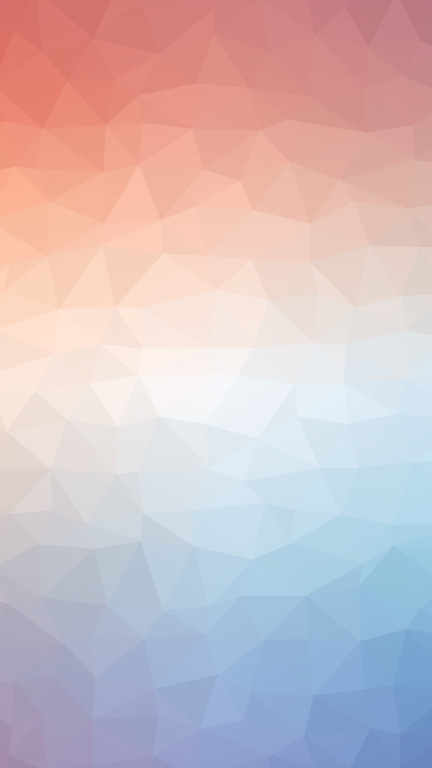
Reproduce this background procedurally as a WebGL 2 fragment shader.

```glsl
#version 300 es
precision highp float;

uniform vec2 u_resolution;
out vec4 fragColor;

const vec2 CELLS = vec2(8.5, 18.0);   // lattice cells across the canvas
const float JITTER = 0.66;            // vertex displacement, in cells
const float FLATNESS = 0.75;          // 0 = smooth gradient, 1 = flat facets
const float TINT = 0.032;             // brightness spread between facets
const int SAMPLES = 2;                // antialiasing samples per axis

// Colour stops from bottom to top (0..255) for three vertical gradients
const int STOPS = 9;
const vec3 LEFT[STOPS] = vec3[STOPS](
    vec3(163, 138, 168), vec3(168, 160, 186), vec3(190, 186, 194),
    vec3(226, 211, 205), vec3(250, 229, 216), vec3(253, 210, 184),
    vec3(249, 172, 140), vec3(230, 122, 104), vec3(212, 110, 104));
const vec3 MIDDLE[STOPS] = vec3[STOPS](
    vec3(146, 160, 207), vec3(156, 183, 219), vec3(180, 208, 227),
    vec3(218, 231, 240), vec3(248, 248, 250), vec3(250, 225, 212),
    vec3(246, 190, 170), vec3(230, 150, 137), vec3(210, 128, 128));
const vec3 RIGHT[STOPS] = vec3[STOPS](
    vec3(108, 138, 194), vec3(116, 162, 208), vec3(148, 198, 223),
    vec3(188, 220, 237), vec3(215, 231, 242), vec3(223, 213, 206),
    vec3(221, 182, 170), vec3(203, 140, 140), vec3(183, 118, 130));

vec2 hash2(vec2 p) {
    vec3 q = fract(p.xyx * vec3(0.1031, 0.1030, 0.0973));
    q += dot(q, q.yzx + 33.33);
    return fract((q.xx + q.yz) * q.zy);
}

// Smooth colour field over the unit canvas
vec3 gradientColor(vec2 uv) {
    uv = clamp(uv, 0.0, 1.0);
    float y = uv.y * float(STOPS - 1);
    int i = min(int(y), STOPS - 2);
    float t = y - float(i);
    vec3 left = mix(LEFT[i], LEFT[i + 1], t);
    vec3 middle = mix(MIDDLE[i], MIDDLE[i + 1], t);
    vec3 right = mix(RIGHT[i], RIGHT[i + 1], t);
    float x = uv.x * 2.0 - 1.0;
    return mix(middle, x < 0.0 ? left : right, abs(x)) / 255.0;
}

// Jittered lattice vertex, in cell units
vec2 latticePoint(vec2 id) {
    return id + (hash2(id + 17.0) - 0.5) * JITTER;
}

float cross2(vec2 a, vec2 b) {
    return a.x * b.y - a.y * b.x;
}

// Containment test for a counter-clockwise triangle
bool inTriangle(vec2 p, vec2 a, vec2 b, vec2 c) {
    return cross2(b - a, p - a) >= 0.0
        && cross2(c - b, p - b) >= 0.0
        && cross2(a - c, p - c) >= 0.0;
}

vec3 facetColor(vec2 p, vec2 center, vec2 seed) {
    vec3 facet = gradientColor(center / CELLS);
    float tint = (hash2(seed).x - 0.5) * TINT;
    return mix(gradientColor(p / CELLS), facet, FLATNESS) + tint;
}

// Finds the triangle under p; each quad is cut along its shorter diagonal
vec3 mosaic(vec2 p) {
    vec2 base = floor(p);
    for (int j = -1; j <= 1; j++) {
        for (int i = -1; i <= 1; i++) {
            vec2 id = base + vec2(i, j);
            vec2 a = latticePoint(id);
            vec2 b = latticePoint(id + vec2(1, 0));
            vec2 c = latticePoint(id + vec2(1, 1));
            vec2 d = latticePoint(id + vec2(0, 1));
            if (distance(b, d) < distance(a, c)) {
                vec2 corner = a;
                a = b; b = c; c = d; d = corner;
            }
            if (inTriangle(p, a, b, c))
                return facetColor(p, (a + b + c) / 3.0, id + 51.0);
            if (inTriangle(p, a, c, d))
                return facetColor(p, (a + c + d) / 3.0, id + 93.0);
        }
    }
    return gradientColor(p / CELLS);
}

void main() {
    vec3 color = vec3(0.0);
    for (int j = 0; j < SAMPLES; j++) {
        for (int i = 0; i < SAMPLES; i++) {
            vec2 offset = (vec2(i, j) + 0.5) / float(SAMPLES) - 0.5;
            color += mosaic((gl_FragCoord.xy + offset) / u_resolution * CELLS);
        }
    }
    fragColor = vec4(color / float(SAMPLES * SAMPLES), 1.0);
}
```
